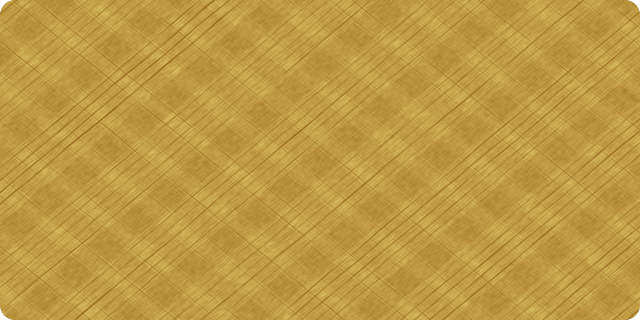
Give the GLSL for this pattern, as a WebGL 2 fragment shader.

```glsl
#version 300 es
precision highp float;

uniform vec2 u_resolution;
out vec4 fragColor;

// Lattice steps between dark patches, in canvas heights
const vec2 RISING_STEP = vec2(0.0972, 0.0816);
const vec2 FALLING_STEP = vec2(0.1805, -0.1458);
const vec2 PATCH_CENTER = vec2(0.998, 0.493);
const float CORNER_RADIUS = 0.047;

const vec3 PATCH_GOLD = vec3(0.722, 0.567, 0.232);
const vec3 LIGHT_GOLD = vec3(0.793, 0.668, 0.312);
const vec3 LINE_BROWN = vec3(0.600, 0.415, 0.120);
const vec3 GLINT_YELLOW = vec3(0.850, 0.760, 0.380);
const vec3 OLIVE = vec3(0.480, 0.430, 0.120);

float hash(vec2 p) {
  vec3 q = fract(p.xyx * vec3(0.1031, 0.1030, 0.0973));
  q += dot(q, q.yzx + 33.33);
  return fract((q.x + q.y) * q.z);
}

vec2 gradient(vec2 cell) {
  float angle = 6.28318 * hash(cell);
  return vec2(cos(angle), sin(angle));
}

float gradientNoise(vec2 p) {
  vec2 i = floor(p), f = fract(p);
  vec2 w = f * f * f * (f * (f * 6.0 - 15.0) + 10.0);
  float a = dot(gradient(i), f);
  float b = dot(gradient(i + vec2(1, 0)), f - vec2(1, 0));
  float c = dot(gradient(i + vec2(0, 1)), f - vec2(0, 1));
  float d = dot(gradient(i + vec2(1, 1)), f - vec2(1, 1));
  return mix(mix(a, b, w.x), mix(c, d, w.x), w.y);
}

float band(float x, float center, float halfWidth, float soft) {
  float distanceToCenter = abs(fract(x - center + 0.5) - 0.5);
  return 1.0 - smoothstep(halfWidth - soft, halfWidth + soft, distanceToCenter);
}

// Broad pale stripe with a slightly darker channel on each side
float paleBand(float across, float along, float halfWidth, float seed, float pixel) {
  float edge = halfWidth + 0.02 * gradientNoise(vec2(along * 12.0, floor(across) + seed));
  float pale = band(across, 0.5, edge, pixel);
  float offset = 0.5 * halfWidth;
  float channels = band(across, 0.5 - offset, 0.03, pixel) + band(across, 0.5 + offset, 0.03, pixel);
  return pale * (1.0 - 0.25 * channels);
}

// Thin worn lines whose strength differs in every repeat
float wornLines(float across, float along, int count, float spacing, float width, float seed, float pixel) {
  float ink = 0.0;
  for (int k = 0; k < count; k++) {
    float id = float(k) + seed;
    float center = 0.5 + (float(k) - 0.5 * float(count - 1)) * spacing;
    float repeatId = floor(across - center + 0.5);
    float wobble = 0.02 * gradientNoise(vec2(along * 5.5, id * 7.3 + repeatId * 3.1));
    float wear = 0.8 + 0.9 * gradientNoise(vec2(along * 9.0, id * 5.7 + repeatId * 2.3));
    float strength = mix(0.35, 1.0, hash(vec2(repeatId + 40.0, id)));
    float line = band(across + wobble, center, width, pixel);
    ink = max(ink, line * strength * clamp(wear, 0.15, 1.0));
  }
  return ink;
}

// Woven fibres drawn out along the stripe
float fibres(float across, float along, float seed) {
  float coarse = gradientNoise(vec2(along * 12.0, across * 95.0) + seed);
  float fine = gradientNoise(vec2(along * 42.0, across * 185.0) + seed * 2.0);
  return 0.8 * coarse + 1.7 * fine;
}

float roundedBox(vec2 p, vec2 halfSize, float radius) {
  vec2 q = abs(p) - halfSize + radius;
  return length(max(q, 0.0)) + min(max(q.x, q.y), 0.0) - radius;
}

void main() {
  vec2 p = gl_FragCoord.xy / u_resolution.y;
  vec2 size = vec2(u_resolution.x / u_resolution.y, 1.0);

  // Oblique axes: x crosses the falling stripes, y the rising ones
  mat2 lattice = mat2(RISING_STEP, FALLING_STEP);
  vec2 cell = inverse(lattice) * (p - PATCH_CENTER);
  vec2 pitch = abs(determinant(lattice)) / vec2(length(FALLING_STEP), length(RISING_STEP));
  vec2 pixel = 0.55 / (pitch * u_resolution.y);
  vec2 span = cell * pitch;

  // Plaid ground
  float paleFalling = paleBand(cell.x, span.y, 0.23, 3.0, pixel.x);
  float paleRising = paleBand(cell.y, span.x, 0.32, 11.0, pixel.y);
  vec3 color = mix(PATCH_GOLD, LIGHT_GOLD, 0.42 * paleFalling + 0.58 * paleRising);
  float weave = fibres(span.y, span.x, 5.0) + 0.6 * fibres(span.x, span.y, 19.0);
  color += vec3(0.034, 0.037, 0.031) * weave;

  // Pale glints where the stripes cross
  float streak = gradientNoise(span * vec2(26.0, 60.0) + 31.0);
  float glint = smoothstep(0.15, 0.5, streak) * paleFalling * paleRising;
  color = mix(color, GLINT_YELLOW, 0.6 * glint);

  // Drawn lines: bold and hairline rising, finer falling
  float bold = wornLines(cell.y, span.x, 5, 0.125, 0.011, 2.0, pixel.y);
  float hair = wornLines(cell.y, span.x, 8, 0.085, 0.007, 61.0, pixel.y);
  float fine = wornLines(cell.x, span.y, 2, 0.36, 0.013, 23.0, pixel.x);
  color = mix(color, LINE_BROWN, 0.9 * bold);
  color = mix(color, LINE_BROWN, 0.3 * hair);
  color = mix(color, LINE_BROWN, 0.7 * fine);

  // Rare olive flecks along the bold lines
  float fleck = smoothstep(0.30, 0.5, gradientNoise(span * vec2(13.0, 18.0) + 57.0));
  color = mix(color, OLIVE, 0.6 * fleck * bold);

  // Rounded white corners
  float edge = roundedBox(p - 0.5 * size, 0.5 * size, CORNER_RADIUS) * u_resolution.y;
  color = mix(color, vec3(1.0), smoothstep(-0.5, 0.5, edge));
  fragColor = vec4(color, 1.0);
}
```
